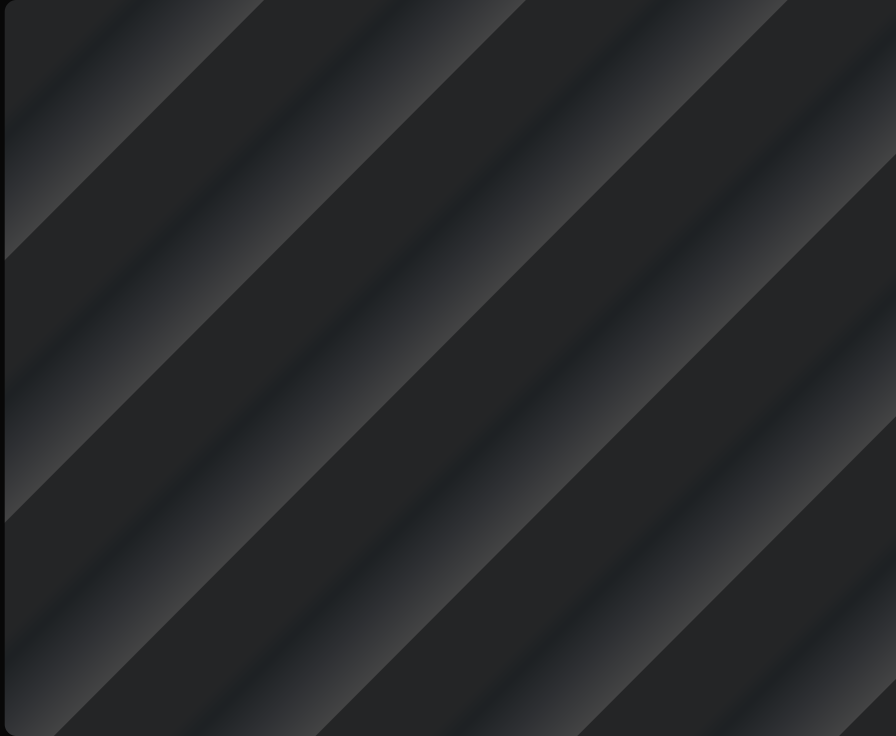
A Shadertoy shader for this pattern:

```glsl
// Dark panel crossed by 45 degree bands, each rising from a bluish shadow to a
// light grey crest that ends in a sharp edge. One repeating phase coordinate
// drives a gradient; a rounded distance function trims the left side.

// Lengths are in canvas heights; gradient stops are fractions of one period.
const vec2  SLANT        = vec2(1.003, -1.0);  // direction across the bands
const float PERIOD       = 0.3567;
const float FIRST_EDGE   = 0.3599;             // first sharp edge, along the top
const float MID_STOP     = 0.25;
const float SHADOW_STOP  = 0.46;
const float FLAT_STOP    = 0.58;
const float WRAP_STOP    = 0.80;               // lies inside the flat part
const float MARGIN       = 0.0064;
const float CORNER       = 0.016;

const vec3 BASE_COLOR   = vec3(0.141, 0.145, 0.150);
const vec3 CREST_COLOR  = vec3(0.264, 0.265, 0.267);
const vec3 MID_COLOR    = vec3(0.180, 0.187, 0.200);
const vec3 SHADOW_COLOR = vec3(0.116, 0.130, 0.140);
const vec3 BORDER_COLOR = vec3(0.030);

// Position of t between two stops, limited to 0..1.
float ramp(float from, float to, float t) {
    return clamp((t - from) / (to - from), 0.0, 1.0);
}

// Colour at a distance t behind the sharp edge.
vec3 bandGradient(float t) {
    vec3 color = mix(CREST_COLOR, MID_COLOR, ramp(0.0, MID_STOP, t));
    color = mix(color, SHADOW_COLOR, ramp(MID_STOP, SHADOW_STOP, t));
    return mix(color, BASE_COLOR, smoothstep(SHADOW_STOP, FLAT_STOP, t));
}

// Diagonal bands with a smoothed crest edge.
vec3 bands(vec2 p, float pixel) {
    float across = dot(p - vec2(0.0, 1.0), SLANT);
    float phase = fract((FIRST_EDGE - across) / PERIOD);
    float fromEdge = phase - step(WRAP_STOP, phase);
    float softness = 0.7 * length(SLANT) * pixel / PERIOD;
    float coverage = smoothstep(-softness, softness, fromEdge);
    return mix(BASE_COLOR, bandGradient(max(fromEdge, 0.0)), coverage);
}

// Signed distance to a panel rounded at its left corners and open on the right.
float panelDistance(vec2 p) {
    vec2 q = vec2(MARGIN - p.x, abs(p.y - 0.5) - 0.5) + CORNER;
    return length(max(q, 0.0)) + min(max(q.x, q.y), 0.0) - CORNER;
}

void mainImage(out vec4 fragColor, in vec2 fragCoord) {
    float pixel = 1.0 / iResolution.y;
    vec2 p = fragCoord * pixel;
    float panel = clamp(0.5 - panelDistance(p) / pixel, 0.0, 1.0);
    fragColor = vec4(mix(BORDER_COLOR, bands(p, pixel), panel), 1.0);
}
```
